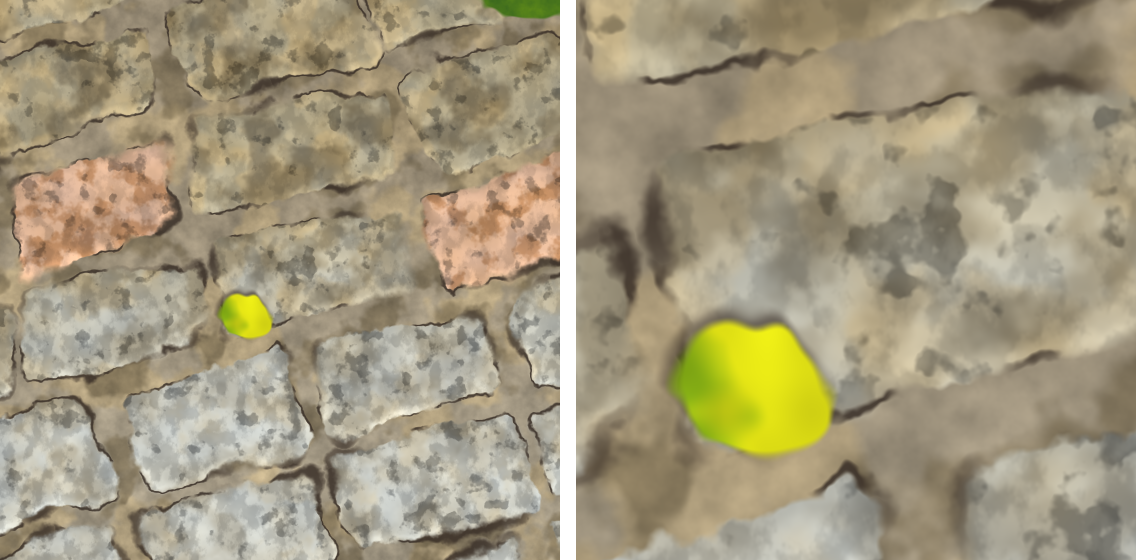
Left, the full canvas; right, a detail of the centre.
Give the GLSL for this texture, as a Shadertoy shader.

```glsl
// Weathered granite cobblestones in slanting courses with earthy joints and a fallen yellow leaf.
const vec3 PALE_GRANITE = vec3(0.75, 0.75, 0.71);
const vec3 OLIVE_STONE  = vec3(0.65, 0.60, 0.47);
const vec3 OCHRE_STAIN  = vec3(0.76, 0.67, 0.49);
const vec3 DARK_STAIN   = vec3(0.44, 0.39, 0.29);
const vec3 PINK_GRANITE = vec3(0.84, 0.68, 0.56);
const vec3 RUST         = vec3(0.66, 0.46, 0.30);
const vec3 JOINT_EARTH  = vec3(0.62, 0.57, 0.48);
const vec3 CREVICE      = vec3(0.22, 0.18, 0.15);
const vec3 LEAF_YELLOW  = vec3(0.88, 0.88, 0.08);
const vec3 LEAF_GREEN   = vec3(0.52, 0.68, 0.08);
const vec3 DARK_GREEN   = vec3(0.20, 0.38, 0.12);
const vec2 COURSE_DIR = vec2(0.968, 0.250);  // direction of the courses
const vec2 PITCH      = vec2(0.365, 0.213);  // spacing of the stones
const vec2 HALF_SIZE  = vec2(0.162, 0.086);  // half extent of a stone
const float FIRST_ROW = 0.148;
const vec2 LEAF_POS   = vec2(0.439, 0.434);
const vec2 SPRIG_POS  = vec2(0.935, 1.000);

float hash(vec2 p) {
    vec3 q = fract(p.xyx * vec3(0.1031, 0.1030, 0.0973));
    q += dot(q, q.yzx + 33.33);
    return fract((q.x + q.y) * q.z);
}
float noise(vec2 p) {
    vec2 i = floor(p), f = fract(p);
    f = f * f * (3.0 - 2.0 * f);
    return mix(mix(hash(i), hash(i + vec2(1, 0)), f.x),
               mix(hash(i + vec2(0, 1)), hash(i + vec2(1, 1)), f.x), f.y);
}
float fbm(vec2 p) {
    float sum = 0.0, amp = 0.533;
    for (int i = 0; i < 4; i++) {
        sum += amp * noise(p);
        p = mat2(1.6, 1.2, -1.2, 1.6) * p + 7.3;
        amp *= 0.5;
    }
    return sum;
}
// Nearest stone: signed distance, relative height within it, column and row.
vec4 nearestStone(vec2 p) {
    vec2 s = vec2(dot(p, COURSE_DIR), dot(p, vec2(-COURSE_DIR.y, COURSE_DIR.x)));
    s += 0.026 * (vec2(noise(p * 12.0), noise(p * 12.0 + 40.0)) - 0.5);
    s += 0.026 * (vec2(fbm(p * 34.0), fbm(p * 34.0 + 80.0)) - 0.5);
    vec4 best = vec4(1.0, 0.0, 0.0, 0.0);
    float nearRow = floor((s.y - FIRST_ROW) / PITCH.y + 0.5);
    for (int j = -1; j <= 1; j++) {
        float row = nearRow + float(j);
        float shift = mix(0.43, 0.665, step(0.5, row)) + 0.012 * row;
        float nearCol = floor((s.x - shift) / PITCH.x + 0.5);
        for (int i = -1; i <= 1; i++) {
            vec2 id = vec2(nearCol + float(i), row);
            vec2 rnd = vec2(hash(id + 21.0), hash(id + 57.0)) - 0.5;
            vec2 q = s - vec2(shift, FIRST_ROW) - id * PITCH - rnd * vec2(0.020, 0.012);
            q += 0.16 * rnd.y * vec2(-q.y, q.x);
            q.x += 0.40 * rnd.x * q.y;
            vec2 size = HALF_SIZE + rnd.yx * vec2(0.030, 0.022);
            size.y *= 1.0 + 1.6 * rnd.x * q.x;
            float corner = 0.012 + 0.028 * hash(id + 83.0);
            vec2 e = abs(q) - size + corner;
            float d = length(max(e, 0.0)) + min(max(e.x, e.y), 0.0) - corner;
            if (d < best.x) best = vec4(d, q.y / size.y, id);
        }
    }
    return best;
}
vec3 stoneColor(vec2 p, vec4 stone) {
    float weathered = smoothstep(0.25, 0.80, p.y + 0.35 * (fbm(p * 5.0) - 0.5));
    float isPink = 1.0 - step(0.5, abs(mod(stone.z + 2.0 * stone.w, 7.0) - 3.0));
    vec3 col = mix(PALE_GRANITE, OLIVE_STONE, 0.85 * weathered);
    // Ochre and dark stains, strongest on the upper stones
    float stain = smoothstep(0.48, 0.66, fbm(p * 15.0 + 3.0));
    float grime = smoothstep(0.48, 0.70, fbm(p * 17.0 + 51.0));
    col = mix(col, OCHRE_STAIN, stain * mix(0.22, 0.60, weathered));
    col = mix(col, DARK_STAIN, grime * mix(0.25, 0.65, weathered));
    vec3 pink = mix(PINK_GRANITE, RUST, 0.7 * smoothstep(0.48, 0.68, fbm(p * 32.0)));
    col = mix(col, pink, isPink);
    // Clouds, crisp mineral flecks and pits
    float flecks = smoothstep(0.36, 0.64, fbm(p * vec2(58.0, 46.0) + 9.0)) - 0.5;
    float pits = smoothstep(0.60, 0.74, fbm(p * 40.0 + 77.0));
    col *= 1.0 + 0.30 * (fbm(p * 19.0 + 15.0) - 0.5) + mix(0.17, 0.11, weathered) * flecks;
    col *= 1.0 - 0.28 * pits;
    col += 0.05 * vec3(-0.6, 0.0, 1.0) * (noise(p * 26.0 + 31.0) - 0.4);
    // Worn rim: bright below, dull above
    float rim = smoothstep(-0.020, -0.004, stone.x);
    return col * (1.0 + rim * mix(0.12, -0.07, smoothstep(-0.8, 0.6, stone.y)));
}
vec3 jointColor(vec2 p) {
    vec3 col = JOINT_EARTH * mix(vec3(1.03, 1.05, 1.08), vec3(0.97), smoothstep(0.1, 0.7, p.y));
    col = mix(col, OCHRE_STAIN, 0.50 * smoothstep(0.48, 0.62, fbm(p * 13.0 + 60.0)));
    col = mix(col, DARK_STAIN, 0.65 * smoothstep(0.50, 0.66, fbm(p * 16.0 + 33.0)));
    return col * (1.0 + 0.40 * (fbm(p * 26.0 + 22.0) - 0.5) + 0.22 * (fbm(p * 60.0) - 0.5));
}
// Signed distance to a ragged leaf, in canvas units.
float leafDistance(vec2 q, vec2 radius) {
    float ragged = 0.24 * (noise(q * 55.0 + 12.0) - 0.5);
    return (length((q + 0.1 * q.yx) / radius) - 1.0 + ragged) * min(radius.x, radius.y);
}
float cover(float d, float softness) {
    return 1.0 - smoothstep(-softness, softness, d);
}
void mainImage(out vec4 fragColor, in vec2 fragCoord) {
    vec2 p = fragCoord / iResolution.y;
    vec4 stone = nearestStone(p);
    float blend = mix(0.003, 0.013, smoothstep(0.45, 0.8, noise(p * 14.0 + 18.0)));
    vec3 col = mix(jointColor(p), stoneColor(p, stone), cover(stone.x, blend));
    // Broken crevices along the edges, widening to smudges in places
    float smudge = smoothstep(0.58, 0.95, noise(p * 13.0 + 25.0));
    float width = mix(0.004, 0.015, smudge);
    float crevice = 1.0 - smoothstep(0.1 * width, width, abs(stone.x - 0.35 * width));
    float strength = max(smoothstep(0.44, 0.62, fbm(p * 20.0 + 70.0)), smudge);
    col = mix(col, CREVICE, 0.85 * crevice * strength);
    // Fallen leaf with its shadow, and a green sprig at the border
    vec2 q = p - LEAF_POS;
    float shadow = leafDistance(q + vec2(0.003, -0.005), vec2(0.047, 0.043));
    col = mix(col, CREVICE, 0.6 * cover(shadow, 0.005));
    float ripe = smoothstep(-0.045, -0.005, q.x + 0.5 * q.y + 0.04 * (noise(p * 50.0) - 0.5));
    vec3 leaf = mix(LEAF_GREEN, LEAF_YELLOW, ripe) * (0.90 + 0.20 * noise(p * 38.0));
    col = mix(col, leaf, cover(leafDistance(q, vec2(0.046, 0.041)), 0.003));
    vec3 sprig = mix(DARK_GREEN, LEAF_GREEN, 0.6 * fbm(p * 45.0));
    col = mix(col, sprig, cover(leafDistance(p - SPRIG_POS, vec2(0.080, 0.034)), 0.003));
    fragColor = vec4(clamp(col, 0.0, 1.0), 1.0);
}
```
